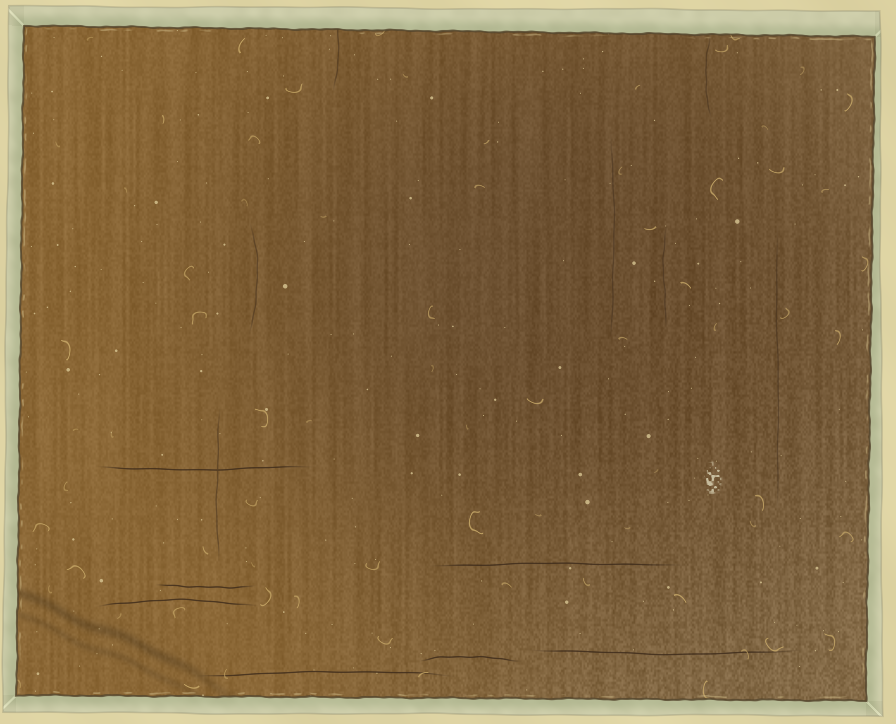
Give the GLSL for this texture, as a Shadertoy shader.

```glsl
// A worn brown plate with fibres, dust and scratches, set in a pale green mat on cream paper.

float hash(vec2 p) {
    vec3 q = fract(p.xyx * vec3(0.1031, 0.1030, 0.0973));
    q += dot(q, q.yzx + 33.33);
    return fract((q.x + q.y) * q.z);
}

float valueNoise(vec2 p) {
    vec2 i = floor(p), f = fract(p);
    f = f * f * (3.0 - 2.0 * f);
    return mix(mix(hash(i), hash(i + vec2(1, 0)), f.x),
               mix(hash(i + vec2(0, 1)), hash(i + vec2(1, 1)), f.x), f.y);
}

// Slow irregular waver from layered sines
float waver(float t) {
    return (sin(t) + 0.6 * sin(2.3 * t + 1.7) + 0.4 * sin(5.1 * t + 4.0)) * 0.5;
}

float stroke(float dist, float halfWidth) {
    float px = 1.0 / iResolution.y;
    return 1.0 - smoothstep(halfWidth - 0.5 * px, halfWidth + 0.7 * px, dist);
}

// Distances outside a slightly skewed frame: x across the sides, y across top and bottom
vec2 frameDistance(vec2 uv, vec2 left, vec2 right, vec2 bottom, vec2 top, float aspect) {
    float dx = max(mix(left.x, left.y, uv.y) - uv.x, uv.x - mix(right.x, right.y, uv.y));
    float dy = max(mix(bottom.x, bottom.y, uv.x) - uv.y, uv.y - mix(top.x, top.y, uv.x));
    return vec2(dx * aspect, dy);
}

float arcDistance(vec2 q, float radius, float halfAngle) {
    vec2 end = vec2(sin(halfAngle), cos(halfAngle));
    q.y += radius * 0.8;
    q.x = abs(q.x);
    return end.y * q.x > end.x * q.y ? length(q - end * radius) : abs(length(q) - radius);
}

// Curled pale fibres, one at most per cell
float fibres(vec2 p) {
    float cover = 0.0;
    for (int k = 0; k < 9; k++) {
        vec2 cell = floor(p * 10.0) + vec2(k % 3, k / 3) - 1.0;
        float pick = hash(cell + 7.0), size = hash(cell + 19.0);
        vec2 q = p - (cell + vec2(hash(cell + 31.0), hash(cell + 43.0))) / 10.0;
        float turn = 6.283 * hash(cell + 57.0);
        q = mat2(cos(turn), sin(turn), -sin(turn), cos(turn)) * q;
        q.x += 0.0015 * sin(q.y * 400.0);
        float d = arcDistance(q, mix(0.005, 0.017, size * size), mix(0.4, 1.7, hash(cell + 71.0)));
        cover = max(cover, stroke(d, 0.0007) * step(pick, 0.62) * (0.45 + 0.55 * size));
    }
    return cover;
}

// Round dust specks
float dust(vec2 p) {
    vec2 cell = floor(p * 34.0);
    float size = hash(cell + 5.0);
    vec2 centre = 0.2 + 0.6 * vec2(hash(cell + 13.0), hash(cell + 23.0));
    float d = length((fract(p * 34.0) - centre) / 34.0);
    return stroke(d, mix(0.0005, 0.003, pow(size, 8.0))) * step(hash(cell + 37.0), 0.16);
}

// Long bowed scratches, alternately along and across the plate
float scratches(vec2 p) {
    float cover = 0.0;
    for (int k = 0; k < 14; k++) {
        float id = float(k), flat_ = float(k % 2);
        vec2 q = flat_ > 0.5 ? p : p.yx;
        float start = hash(vec2(id, 3.0)) * 0.9, span = mix(0.12, 0.45, hash(vec2(id, 9.0)));
        float level = mix(0.25 + hash(vec2(id, 15.0)), 0.06 + 0.4 * hash(vec2(id, 21.0)), flat_);
        float t = (q.x - start) / span;
        float bow = (hash(vec2(id, 27.0)) - 0.5) * 0.09 * t * (1.0 - t);
        float ends = smoothstep(0.0, 0.15, t) * (1.0 - smoothstep(0.8, 1.0, t));
        float d = abs(q.y - level - bow - 0.002 * waver(t * 6.0 + id));
        cover = max(cover, stroke(d, 0.0008) * ends * mix(0.45, 0.8, flat_));
    }
    return cover;
}

vec3 plate(vec2 uv, vec2 p) {
    // Warm left side, dark upper middle, greyer lower right
    float dark = 1.0 - smoothstep(0.08, 0.62, length((uv - vec2(0.65, 0.62)) * vec2(1.0, 0.85)));
    float grey = smoothstep(0.35, 1.0, uv.x + 0.35 * (0.5 - uv.y));
    vec3 col = mix(vec3(0.545, 0.405, 0.21), vec3(0.52, 0.42, 0.28), grey);
    col = mix(col, vec3(0.42, 0.31, 0.185), dark);

    // Vertical streaks, woven bands and grain
    float streak = valueNoise(vec2(p.x * 210.0, p.y * 5.0)) - 0.5;
    float band = waver(p.y * 130.0) * 0.5 + waver(p.x * 90.0) * 0.5;
    float grain = valueNoise(p * vec2(420.0, 300.0)) - 0.5;
    col += 0.055 * streak + 0.007 * band + grain * mix(0.05, 0.11, grey * (1.0 - uv.y));

    // Soft creases at the lower left
    float crease = p.y - 0.19 + 0.45 * p.x - 0.012 * waver(p.x * 12.0);
    float fade = 1.0 - smoothstep(0.2, 0.42, p.x);
    col *= 1.0 - fade * (0.17 * exp(-pow(crease / 0.008, 2.0)) + 0.1 * exp(-pow((crease + 0.03) / 0.006, 2.0)));

    col = mix(col, vec3(0.23, 0.16, 0.10), scratches(p));
    col = mix(col, vec3(0.80, 0.68, 0.42), 0.85 * fibres(p));
    col = mix(col, vec3(0.85, 0.78, 0.58), 0.8 * dust(p));

    // Abraded pale patch
    float patch_ = 1.0 - smoothstep(0.6, 1.1, length((p - vec2(0.985, 0.34)) / vec2(0.013, 0.027)));
    return mix(col, vec3(0.78, 0.74, 0.62), patch_ * smoothstep(0.5, 0.75, valueNoise(p * 260.0)));
}

void mainImage(out vec4 fragColor, in vec2 fragCoord) {
    vec2 uv = fragCoord / iResolution.xy;
    float aspect = iResolution.x / iResolution.y, px = 1.0 / iResolution.y;
    vec2 p = uv * vec2(aspect, 1.0);
    vec2 inner = frameDistance(uv, vec2(0.018, 0.027), vec2(0.966, 0.977), vec2(0.040, 0.032), vec2(0.965, 0.949), aspect);
    vec2 outer = frameDistance(uv, vec2(0.003, 0.010), vec2(0.985, 0.982), vec2(0.016, 0.011), vec2(0.992, 0.985), aspect);
    float edge = max(inner.x, inner.y) + 0.0012 * waver((p.x + p.y) * 70.0);
    float matEdge = max(outer.x, outer.y) + 0.0015 * waver((p.x - p.y) * 14.0);

    // Paper and mat, with mitred folds at the corners
    vec3 paper = vec3(0.87, 0.83, 0.64) + 0.02 * waver(p.x * 9.0 + p.y * 7.0);
    vec3 mat_ = mix(vec3(0.71, 0.73, 0.58), vec3(0.80, 0.80, 0.66), smoothstep(0.004, 0.022, edge));
    mat_ += 0.03 * (valueNoise(p * 60.0) - 0.5);
    float corner = step(0.0, min(inner.x, inner.y));
    mat_ += corner * (0.12 * stroke(abs(inner.x - inner.y), 0.002) - 0.03);
    vec3 col = mix(mat_, paper, smoothstep(-px, px, matEdge));
    col *= 1.0 - 0.12 * stroke(abs(matEdge), 0.001);

    // Plate with a dark lip and a chipped light rim
    col = mix(plate(uv, p), col, smoothstep(-px, px, edge));
    col = mix(col, vec3(0.30, 0.24, 0.15), 0.75 * stroke(abs(edge), 0.0012));
    float chips = smoothstep(0.5, 0.8, valueNoise(p * 90.0));
    col = mix(col, vec3(0.80, 0.72, 0.52), 0.5 * chips * stroke(abs(edge + 0.004), 0.001));
    fragColor = vec4(clamp(col, 0.0, 1.0), 1.0);
}
```
